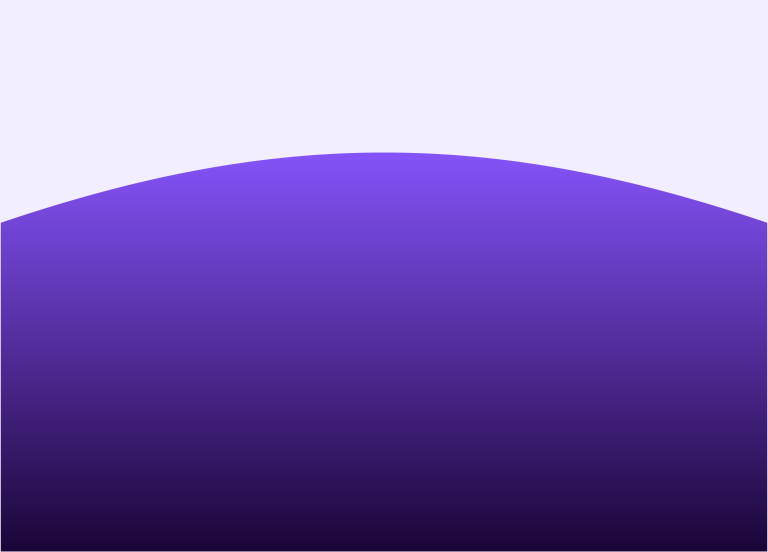
Write a WebGL 1 fragment shader that draws this background.

```glsl
precision highp float;
// A broad violet dome fading to deep indigo under a pale lavender sky.

uniform vec2 u_resolution;

const vec3 SKY = vec3(0.949, 0.930, 1.0);
const vec3 DOME_TOP = vec3(0.520, 0.325, 0.975);
const vec3 DOME_BASE = vec3(0.105, 0.020, 0.215);

const float APEX = 0.7237;    // dome summit, in canvas heights
const float DROP = 0.1277;    // fall from the summit to either side
const float FLATTEN = 0.08;   // straightens the flanks of the arc
const float MARGIN = 0.001;   // hairline of sky around the dome

// Height of the arc; u runs from -1 to 1 across the canvas.
float arcHeight(float u, float apex, float drop, float flatten) {
  float s = u * u;
  return apex - drop * s * (1.0 + flatten * (1.0 - s));
}

// Slope of the arc with respect to u.
float arcSlope(float u, float drop, float flatten) {
  return -2.0 * drop * u * (1.0 + flatten - 2.0 * flatten * u * u);
}

// Antialiased coverage of a signed distance, positive inside.
float coverage(float dist, float pixel) {
  return clamp(dist / pixel + 0.5, 0.0, 1.0);
}

void main() {
  vec2 uv = gl_FragCoord.xy / u_resolution;
  vec2 pixel = 1.0 / u_resolution;
  float aspect = u_resolution.x / u_resolution.y;
  float u = uv.x * 2.0 - 1.0;

  // Dome mask: distance to the arc, then the thin outer margin
  float slope = arcSlope(u, DROP, FLATTEN) * 2.0 / aspect;
  float rise = arcHeight(u, APEX, DROP, FLATTEN) - uv.y;
  float mask = coverage(rise / sqrt(1.0 + slope * slope), pixel.y);
  mask *= coverage(min(uv.x, 1.0 - uv.x) - MARGIN, pixel.x);
  mask *= coverage(uv.y - MARGIN, pixel.y);

  // Vertical fade from base to summit
  vec3 dome = mix(DOME_BASE, DOME_TOP, clamp(uv.y / APEX, 0.0, 1.0));

  gl_FragColor = vec4(mix(SKY, dome, mask), 1.0);
}
```
